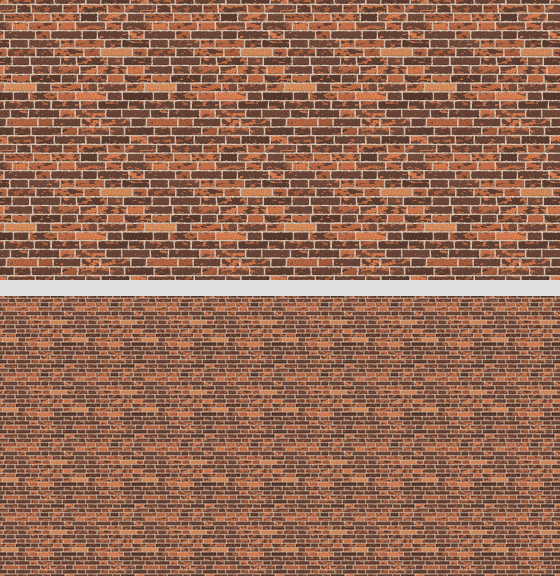
Top, the tile; bottom, the same tile 2 across and 2 down.
A WebGL 2 fragment shader for this texture:

```glsl
#version 300 es
precision highp float;

uniform vec2 u_resolution;
out vec4 fragColor;

float hash(vec2 p) {
    vec3 q = fract(vec3(p.xyx) * 0.1031);
    q += dot(q, q.yzx + 33.33);
    return fract((q.x + q.y) * q.z);
}

// Gradient noise that wraps after a whole number of cells
vec2 gradient(vec2 cell, vec2 period) {
    float angle = 6.2832 * hash(mod(cell, period) + 7.0);
    return vec2(cos(angle), sin(angle));
}

float gradientNoise(vec2 p, vec2 period) {
    vec2 i = floor(p), f = p - i;
    vec2 u = f * f * f * (f * (f * 6.0 - 15.0) + 10.0);
    vec2 e = vec2(1, 0);
    float a = dot(gradient(i, period), f);
    float b = dot(gradient(i + e.xy, period), f - e.xy);
    float c = dot(gradient(i + e.yx, period), f - e.yx);
    float d = dot(gradient(i + e.xx, period), f - e.xx);
    return mix(mix(a, b, u.x), mix(c, d, u.x), u.y);
}

float fbm(vec2 p, vec2 period) {
    float sum = 0.0, amplitude = 0.75;
    for (int i = 0; i < 3; i++) {
        sum += amplitude * gradientNoise(p * period, period);
        period *= 2.0;
        amplitude *= 0.55;
    }
    return sum;
}

float roundedBox(vec2 p, vec2 halfSize, float radius) {
    vec2 q = abs(p) - halfSize + radius;
    return length(max(q, 0.0)) + min(max(q.x, q.y), 0.0) - radius;
}

void main() {
    // Wall panels: four across, two down, sixteen courses in each
    vec2 p = gl_FragCoord.xy / u_resolution * vec2(4, 2);
    float pixel = 32.0 / u_resolution.y;
    float y = p.y * 16.0 + 0.5;
    float course = mod(floor(y), 16.0);

    // Flemish bond: a long and a short brick, shifted on alternate courses
    float x = p.x * 3.0 - 0.14 + 0.5 * mod(course, 2.0);
    x += 0.12 * (hash(vec2(course, 41.0)) - 0.5);
    float pair = mod(floor(x), 3.0);
    float along = fract(x);
    float joint = 0.64 + 0.09 * (hash(vec2(pair, course + 60.0)) - 0.5);
    float isShort = step(joint, along);
    float start = joint * isShort;
    float span = mix(joint, 1.0 - joint, isShort);
    vec2 id = vec2(pair * 2.0 + isShort, course);

    // Brick outline with ragged edges, in course heights
    vec2 local = vec2((along - start - 0.5 * span) * 5.333, fract(y) - 0.5);
    vec2 halfSize = vec2(span * 2.667, 0.5) - 0.083;
    float ragged = gradientNoise(p * 64.0, vec2(64));
    float edge = roundedBox(local, halfSize, 0.09) + 0.07 * ragged;
    float brick = 1.0 - smoothstep(-0.6 * pixel, 0.6 * pixel, edge);

    // Scorched skin, broken into patches that differ from brick to brick
    bool pale = isShort < 0.5 && ((course == 6.0 && pair == 0.0) || (course == 10.0 && pair == 2.0));
    vec2 shift = vec2(hash(id + 11.0), hash(id + 23.0));
    float patches = fbm(p + shift, vec2(14, 30));
    float bias = (hash(id + 3.0) - 0.4) * 0.85 + 0.12 * (hash(vec2(course, 90.0)) - 0.5);
    if (pale) bias = -0.6;
    float scorch = smoothstep(-0.09, 0.09, patches + bias);

    float grain = gradientNoise(p * 96.0, vec2(96));
    float tone = 0.89 + 0.22 * hash(id + 37.0);
    vec3 clay = mix(vec3(0.66, 0.36, 0.24), vec3(0.79, 0.46, 0.29), hash(id + 51.0));
    if (pale) clay = vec3(0.87, 0.57, 0.37);
    vec3 dark = mix(vec3(0.36, 0.235, 0.19), vec3(0.44, 0.285, 0.225), hash(id + 71.0));
    vec3 brickColor = mix(clay, dark, scorch) * tone * (1.0 + 0.22 * grain);

    // Soft shade under the lower edge and pale lime flecks
    brickColor *= 1.0 - 0.14 * smoothstep(-0.2, -0.42, local.y);
    float fleck = smoothstep(0.36, 0.52, gradientNoise(p * vec2(48, 72) + 5.0, vec2(48, 72)));
    brickColor = mix(brickColor, vec3(0.76, 0.62, 0.52), 0.55 * fleck);

    // Lime mortar, stained unevenly
    float stain = 0.5 + 0.9 * fbm(p, vec2(20, 24));
    vec3 mortar = mix(vec3(0.74, 0.64, 0.56), vec3(0.89, 0.82, 0.75), clamp(stain, 0.0, 1.0));
    mortar *= 1.0 + 0.12 * grain;

    fragColor = vec4(mix(mortar, brickColor, brick), 1.0);
}
```
